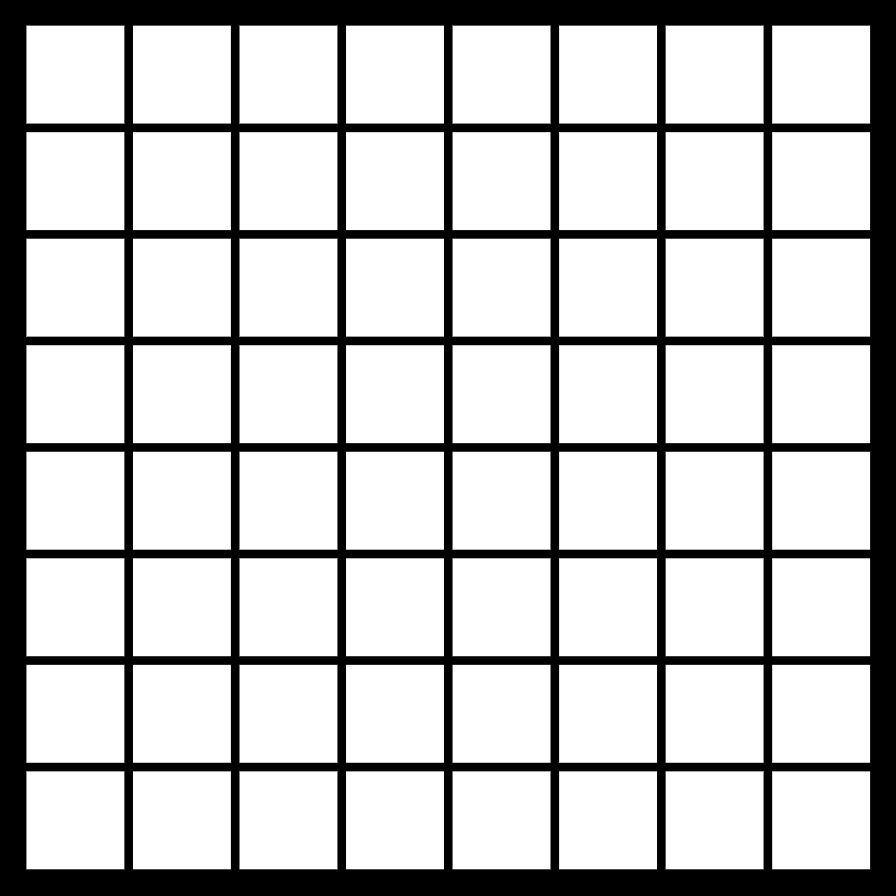
Reproduce this pattern procedurally as a Shadertoy shader.

```glsl
#define CELLS 8.0
#define PITCH 0.1189
#define LINE_WIDTH 0.0096
#define GRID_CENTER vec2(0.5003, 0.5006)
#define INK vec3(0.0)
#define PAPER vec3(1.0)

// Signed distance to an axis-aligned square
float squareDistance(vec2 p, float halfSide) {
    vec2 q = abs(p) - halfSide;
    return length(max(q, 0.0)) + min(max(q.x, q.y), 0.0);
}

// Signed distance to the nearest square of the finite grid
float gridDistance(vec2 p) {
    float halfCount = 0.5 * CELLS;
    vec2 cell = clamp(floor(p / PITCH + halfCount), 0.0, CELLS - 1.0);
    vec2 cellCenter = (cell + 0.5 - halfCount) * PITCH;
    return squareDistance(p - cellCenter, 0.5 * (PITCH - LINE_WIDTH));
}

void mainImage(out vec4 fragColor, in vec2 fragCoord) {
    // Square canvas units, centred on the screen
    float side = min(iResolution.x, iResolution.y);
    vec2 uv = (fragCoord - 0.5 * iResolution.xy) / side + 0.5;

    // White squares over a black ground, smoothed across one pixel
    float d = gridDistance(uv - GRID_CENTER);
    float coverage = clamp(0.5 - d * side, 0.0, 1.0);
    fragColor = vec4(mix(INK, PAPER, coverage), 1.0);
}
```
